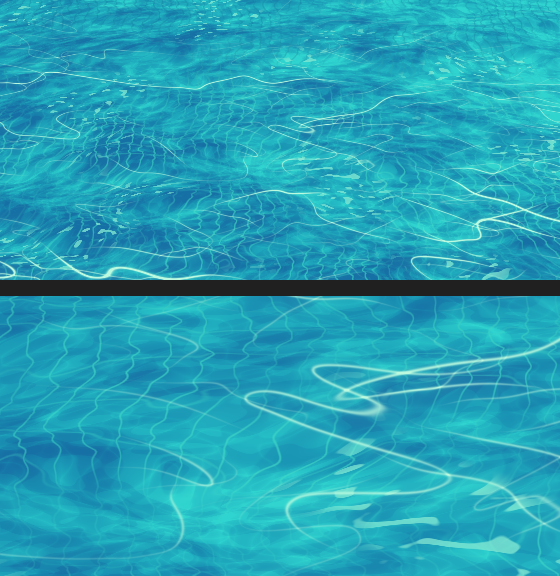
Top, the full canvas; bottom, a detail of the centre.
This texture is drawn by a Shadertoy shader. Its source:

```glsl
// Sunlit swimming pool water: slanted swells, bright caustic lines and refracted floor tiles.

vec2 gradientAt(vec2 cell) {
    float angle = 6.2832 * fract(sin(dot(cell, vec2(127.1, 311.7))) * 43758.5);
    return vec2(cos(angle), sin(angle));
}

// Gradient noise, roughly -0.9 to 0.9
float noise(vec2 p) {
    vec2 i = floor(p), f = p - i;
    vec2 s = f * f * f * (f * (f * 6.0 - 15.0) + 10.0);
    vec2 e = vec2(1.0, 0.0);
    float low = mix(dot(gradientAt(i), f), dot(gradientAt(i + e), f - e), s.x);
    float high = mix(dot(gradientAt(i + e.yx), f - e.yx), dot(gradientAt(i + 1.0), f - 1.0), s.x);
    return 1.4 * mix(low, high, s.y);
}

// Long slanted swell, bent sideways so that its contours meander
float swell(vec2 p, float slope, float seed) {
    p.y -= slope * p.x;
    p.x += 0.18 * noise(p * vec2(2.0, 5.0) + seed);
    p.y += 0.04 * noise(p * vec2(3.5, 4.0) - seed);
    return noise(p * vec2(1.1, 4.6) + seed) + 0.25 * noise(p * vec2(2.6, 8.0) - seed);
}

// Distance to the zero contour of a swell of height h
float crestDistance(vec2 p, float h, float slope, float seed) {
    vec2 e = vec2(0.003, 0.0);
    vec2 grad = vec2(swell(p + e, slope, seed), swell(p + e.yx, slope, seed)) - h;
    return abs(h) / max(length(grad) / e.x, 1.2);
}

// Thin line at every whole number
float gridLine(float u) {
    float w = 0.02 + 0.9 * fwidth(u);
    return (1.0 - smoothstep(0.0, w, abs(fract(u - 0.5) - 0.5))) / (1.0 + w);
}

void mainImage(out vec4 fragColor, in vec2 fragCoord) {
    vec2 uv = fragCoord / iResolution.y;
    float px = 1.0 / iResolution.y;
    float far = smoothstep(0.55, 0.95, uv.y);

    // Swells crowd together with distance
    vec2 p = vec2((uv.x - 1.0) * (1.0 + 0.25 * uv.y), uv.y * (1.0 + 0.4 * uv.y));

    // Broad light: deep at the lower left, pale at the upper right
    float tone = 0.55 + 0.28 * (uv.y - 0.5) + 0.14 * (uv.x - 1.0);
    float core = 0.0, glow = 0.0;
    vec2 bend = vec2(0.0);

    // Crossing swells of falling size; the first ones carry the strong caustics
    for (int i = 0; i < 5; i++) {
        float k = float(i);
        float size = 1.0 + 0.3 * k;
        float seed = 7.3 + 19.7 * k;
        bool rising = i == 1 || i == 4;
        float slope = rising ? 0.26 : -0.28 + 0.05 * k;
        float h = swell(p * size, slope, seed);
        float d = crestDistance(p * size, h, slope, seed) / size;
        float lit = smoothstep(-0.1, 0.5, noise(p * size * vec2(1.2, 3.0) + seed * 2.0));
        if (rising) lit *= smoothstep(0.5, 1.2, uv.x);
        lit *= (i < 2 ? 1.0 : 0.75 - 0.1 * k) * (1.0 - 0.85 * far);
        float w = max(0.001 + 0.0028 * lit, 0.62 * px);
        core += lit * exp(-d * d / (w * w));
        glow += lit * exp(-d * 60.0);
        // One flank of each crest lies in shade
        tone -= 0.3 * lit * exp(-d * 26.0) * smoothstep(0.04, -0.04, h);
        tone += 0.29 / size * h;
        bend += vec2(cos(2.0 * k), 0.6) * h / size;
    }

    // Fine ripples: soft streaks with crisp-edged facets and folds
    vec2 q = p + 0.06 * bend;
    q.y += 0.12 * (q.x - 0.3) * (q.x - 0.3);
    float streak = 0.0;
    for (int i = 0; i < 4; i++) {
        float k = float(i);
        vec2 scale = vec2(4.0, 11.0) * exp2(0.7 * k);
        vec2 r = q + vec2(0.35, 0.1) / scale.x * noise(q * scale * 0.8 + 61.0 + k);
        float n = noise(r * scale + 4.0 + 13.0 * k);
        float fold = abs(noise(r * scale * vec2(0.9, 0.7) + 90.0 + 7.0 * k));
        streak += 0.2 * n;
        tone += 0.12 * n + 0.11 * (smoothstep(-0.03, 0.03, n - 0.1) - 0.4);
        tone += 0.12 * (exp(-16.0 * fold) - 0.23);
    }
    tone = clamp(tone + 0.2 * glow, -0.03, 1.08);

    vec3 color = vec3(0.09 + 0.08 * tone * tone, mix(0.45, 0.80, tone), mix(0.65, 0.80, tone));

    // Floor tiles seen through the surface: pale nearby, dark far away
    vec2 tile = vec2((uv.x - 1.0) * (1.0 + 0.7 * uv.y) * 18.0, uv.y * (1.0 + uv.y) * 11.0);
    tile += bend * vec2(1.2, 1.5) + vec2(1.1, 0.8) * streak;
    float grout = max(gridLine(tile.x), 0.5 * gridLine(tile.y));
    grout *= 0.25 + 0.75 * smoothstep(-0.25, 0.3, noise(p * vec2(2.5, 4.0) + 83.0));
    vec3 groutColor = mix(vec3(0.26, 0.86, 0.78), vec3(0.07, 0.46, 0.60), far);
    color = mix(color, groutColor, grout * mix(0.7, 0.4, far));

    // Scattered glints, short and bright
    float patches = smoothstep(0.1, 0.45, noise(p * vec2(2.2, 4.5) + 140.0));
    float glint = patches * smoothstep(0.34, 0.46, noise(q * vec2(24.0, 62.0) + 3.0));

    // Caustic light on top
    color = mix(color, vec3(0.32, 0.88, 0.82), clamp(0.2 * glow, 0.0, 0.6));
    color = mix(color, vec3(0.52, 0.92, 0.83), 0.75 * glint);
    color = mix(color, vec3(0.76, 0.99, 0.88), clamp(1.25 * core, 0.0, 0.96));
    fragColor = vec4(color, 1.0);
}
```
